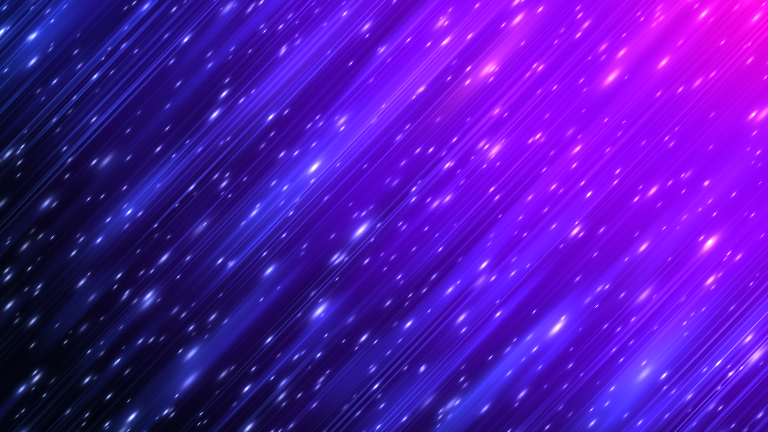
Give the GLSL for this background, as a Shadertoy shader.

```glsl
// Diagonal rain of neon light streaks and sparks, from black-blue to magenta.

const vec2 ALONG = vec2(0.695, 0.719);

float hash(vec2 p) {
    vec3 q = fract(vec3(p.xyx) * 0.1031);
    q += dot(q, q.yzx + 33.33);
    return fract((q.x + q.y) * q.z);
}

float noise(vec2 p) {
    vec2 i = floor(p), f = fract(p);
    f = f * f * (3.0 - 2.0 * f);
    return mix(mix(hash(i), hash(i + vec2(1, 0)), f.x),
               mix(hash(i + vec2(0, 1)), hash(i + vec2(1, 1)), f.x), f.y);
}

// Rotated frame: x runs along the streaks, y across them.
vec2 toStreak(vec2 p) {
    return vec2(dot(p, ALONG), dot(p, vec2(-ALONG.y, ALONG.x)));
}

// Soft elongated glow, sized along and across the streaks.
float beam(vec2 s, vec2 center, vec2 size) {
    vec2 d = (s - toStreak(center)) / size;
    return exp(-dot(d, d));
}

// Dark corner to violet to magenta, by distance from the upper right.
vec3 backdrop(float d) {
    vec3 c = mix(vec3(0.90, 0.01, 0.84), vec3(0.55, 0.01, 0.95), smoothstep(0.0, 0.42, d));
    c = mix(c, vec3(0.34, 0.01, 0.78), smoothstep(0.48, 0.88, d));
    c = mix(c, vec3(0.13, 0.02, 0.39), smoothstep(0.76, 1.18, d));
    return mix(c, vec3(0.01, 0.015, 0.06), smoothstep(1.1, 1.65, d));
}

// Scattered sparks: x is the hot core, y the halo.
vec2 sparks(vec2 s, vec2 cell, float size, float density, float seed) {
    vec2 id = floor(s / cell), light = vec2(0);
    for (int j = -1; j <= 1; j++)
    for (int i = -1; i <= 1; i++) {
        vec2 k = id + vec2(i, j) + 200.0 + seed * 37.0;
        if (hash(k) > density) continue;
        vec2 jitter = vec2(hash(k + 11.3), hash(k + 27.7));
        vec2 d = s - (id + vec2(i, j) + jitter) * cell;
        float scale = size * mix(0.55, 1.25, hash(k + 51.9));
        float power = mix(0.3, 1.0, hash(k + 73.1));
        vec2 core = d / (scale * vec2(1.1, 0.30));
        vec2 halo = d / (scale * vec2(2.3, 1.05));
        light += power * vec2(exp(-dot(core, core)), exp(-dot(halo, halo)));
    }
    return light;
}

void mainImage(out vec4 fragColor, in vec2 fragCoord) {
    vec2 p = fragCoord / iResolution.y;
    p.x += 0.5 * (16.0 / 9.0 - iResolution.x / iResolution.y);
    vec2 s = toStreak(p);
    float d = length((p - vec2(1.778, 1.0)) * vec2(0.83, 1.0));
    float warm = 1.0 - smoothstep(0.3, 0.9, d);
    float lit = 1.0 - smoothstep(0.8, 1.7, d);
    vec3 tint = mix(vec3(0.18, 0.26, 0.92), vec3(0.42, 0.20, 0.45), warm);
    vec3 col = backdrop(d);
    col += vec3(0.0, 0.03, 0.14) * smoothstep(0.55, 1.0, p.y) * smoothstep(0.8, 0.0, p.x);

    // Broad shadowed and lit bands
    float bands = noise(vec2(s.x * 2.2, s.y * 17.0) + 40.0);
    col *= mix(0.74, 1.14, mix(bands, 0.7, warm));
    float shafts = noise(vec2(s.x * 3.0, s.y * 34.0) + 90.0);
    col += tint * smoothstep(0.5, 1.0, shafts) * mix(0.18, 0.38, lit) * (1.0 - 0.6 * warm);

    // Principal beams
    float blue = 0.65 * beam(s, vec2(0.67, 0.57), vec2(0.22, 0.040))
               + 0.50 * beam(s, vec2(0.31, 0.53), vec2(0.15, 0.030))
               + 0.50 * beam(s, vec2(0.10, 0.92), vec2(0.15, 0.030))
               + 0.45 * beam(s, vec2(0.53, 0.25), vec2(0.20, 0.022))
               + 0.75 * beam(s, vec2(1.12, 0.10), vec2(0.24, 0.026))
               + 0.95 * beam(s, vec2(1.49, 0.14), vec2(0.19, 0.045))
               + 0.60 * beam(s, vec2(1.70, 0.21), vec2(0.24, 0.020))
               + 0.40 * beam(s, vec2(1.20, 0.38), vec2(0.22, 0.024));
    float violet = 0.55 * beam(s, vec2(0.70, 0.86), vec2(0.24, 0.035))
                 + 0.60 * beam(s, vec2(0.90, 0.76), vec2(0.28, 0.035))
                 + 0.45 * beam(s, vec2(1.60, 0.50), vec2(0.25, 0.030));
    float pink = 0.55 * beam(s, vec2(1.14, 0.86), vec2(0.17, 0.024))
               + 0.22 * beam(s, vec2(1.48, 0.90), vec2(0.15, 0.020));
    float grain = mix(0.7, 1.15, noise(vec2(s.x * 2.0, s.y * 110.0) + 60.0));
    col += grain * (blue * vec3(0.14, 0.26, 0.70) + violet * vec3(0.20, 0.20, 0.50)
         + pink * vec3(0.50, 0.30, 0.15));

    // Hair-thin parallel lines, gathered in patches
    float hairs = noise(vec2(s.x * 1.5, s.y * 260.0) + 300.0);
    float patches = smoothstep(0.3, 0.75, noise(vec2(s.x * 2.5, s.y * 13.0) + 150.0));
    float corner = beam(s, vec2(1.70, 0.20), vec2(0.25, 0.07));
    vec3 hairColor = mix(vec3(0.10, 0.28, 0.55), tint + vec3(0.1, 0.06, 0.0), lit);
    col += hairColor * pow(hairs, 4.0) * (0.18 + 0.52 * patches + 0.9 * corner) * (1.0 - 0.55 * warm);

    // Small glints, medium sparks and large blurred lights
    vec2 light = sparks(s, vec2(0.056, 0.036), 0.0065, 0.55, 1.0) * vec2(1.0, 0.16)
               + sparks(s, vec2(0.100, 0.070), 0.0105, 0.48, 2.0) * vec2(1.15, 0.32)
               + sparks(s, vec2(0.200, 0.135), 0.0170, 0.50, 3.0) * vec2(0.95, 0.50);
    vec3 coreColor = mix(vec3(0.70, 0.76, 0.92), vec3(0.70, 0.66, 0.50), warm);
    col += coreColor * light.x + mix(vec3(0.28, 0.36, 0.85), vec3(0.42, 0.26, 0.35), warm) * light.y;

    fragColor = vec4(clamp(col, 0.0, 1.0), 1.0);
}
```
